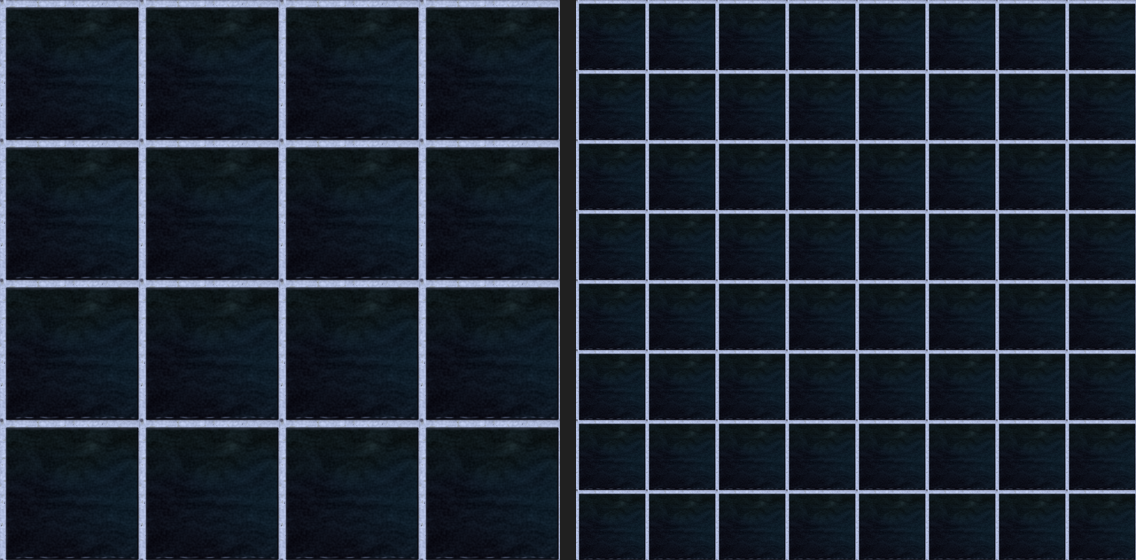
Left: one tile. Right: repeated 2 by 2.
This texture is drawn by a Shadertoy shader. Its source:

```glsl
#define REPEATS 4.0
#define TILE_HALF 0.474
#define TILE_CENTER vec2(0.516, 0.474)
#define CORNER 0.012
#define GRAIN 0.035
#define RIPPLE 0.055
#define GLAZE_DARK vec3(0.045, 0.053, 0.092)
#define GLAZE_BLUE vec3(0.055, 0.118, 0.165)
#define GLAZE_GREEN vec3(0.052, 0.086, 0.098)
#define GROUT_LIGHT vec3(0.70, 0.75, 0.885)
#define GROUT_SHADE vec3(0.58, 0.62, 0.74)
#define RIM_LIGHT vec3(0.40, 0.44, 0.56)

vec2 gradientAt(vec2 corner, vec2 period) {
    corner = mod(corner, period);
    float h = fract(sin(dot(corner, vec2(127.1, 311.7))) * 4375.85);
    return vec2(cos(6.2832 * h), sin(6.2832 * h));
}

// Gradient noise that wraps once per tile
float noise(vec2 cell, vec2 period) {
    vec2 p = cell * period, i = floor(p), f = p - i;
    vec2 s = f * f * f * (f * (f * 6.0 - 15.0) + 10.0);
    vec2 e = vec2(1.0, 0.0);
    float a = dot(gradientAt(i, period), f);
    float b = dot(gradientAt(i + e.xy, period), f - e.xy);
    float c = dot(gradientAt(i + e.yx, period), f - e.yx);
    float d = dot(gradientAt(i + e.xx, period), f - e.xx);
    return mix(mix(a, b, s.x), mix(c, d, s.x), s.y);
}

float roundedBox(vec2 p, vec2 halfSize, float radius) {
    vec2 q = abs(p) - halfSize + radius;
    return length(max(q, 0.0)) + min(max(q.x, q.y), 0.0) - radius;
}

float line(float x, float center, float width, float aa) {
    return 1.0 - smoothstep(width - aa, width + aa, abs(x - center));
}

vec3 glaze(vec2 cell, vec2 p, float grain, float aa) {
    // Broad colour drift: green above, blue at the right, dark lower left
    float drift = noise(cell, vec2(3.0, 5.0));
    float blue = smoothstep(-0.45, 0.4, p.x * 0.65 + p.y * 0.55 + 0.3 * drift);
    vec3 color = mix(GLAZE_DARK, GLAZE_BLUE, blue);
    color = mix(color, GLAZE_GREEN, smoothstep(0.02, 0.42, p.y + 0.25 * drift));

    // Uneven, wavy surface
    vec2 warp = vec2(noise(cell, vec2(4.0)), noise(cell + 0.37, vec2(5.0)));
    vec2 bent = cell + 0.12 * warp;
    float wave = noise(bent, vec2(4.0, 15.0)) + 0.6 * noise(bent, vec2(11.0, 27.0));
    color += RIPPLE * wave * vec3(0.5, 0.8, 1.0);
    color += GRAIN * grain * vec3(0.8, 0.95, 1.1);

    // Pale smudge near the top
    float smudge = exp(-dot((p - vec2(0.14, 0.37)) * vec2(8.0, 17.0),
                            (p - vec2(0.14, 0.37)) * vec2(8.0, 17.0)));
    color += smudge * max(0.0, 0.4 + wave) * vec3(0.05, 0.06, 0.05);

    // Lit upper and left edges, shaded lower and right edges
    float wobble = 0.008 * noise(cell, vec2(13.0));
    float lit = smoothstep(0.026, 0.0, TILE_HALF - p.y + wobble);
    lit = max(lit, 0.7 * smoothstep(0.018, 0.0, TILE_HALF + p.x + wobble));
    color = mix(color, RIM_LIGHT * 0.55, 0.75 * lit);
    float shade = smoothstep(0.016, 0.004, min(TILE_HALF - p.x, TILE_HALF + p.y));
    color = mix(color, vec3(0.03, 0.03, 0.05), shade);

    // Broken glint along the bottom
    float broken = smoothstep(-0.25, 0.25, noise(cell, vec2(17.0, 3.0)));
    float glint = line(p.y, 0.019 - TILE_HALF + wobble, 0.004, aa);
    glint *= broken * smoothstep(TILE_HALF - 0.01, TILE_HALF - 0.05, abs(p.x));
    return mix(color, RIM_LIGHT, 0.65 * glint);
}

vec3 grout(vec2 cell, vec2 p, float grain) {
    // Position across each joint, 0 to 1
    vec2 across = (fract(p) - TILE_HALF) / (1.0 - 2.0 * TILE_HALF);
    float vertical = step(TILE_HALF, abs(p.x));
    float shade = mix(smoothstep(0.45, 1.0, across.y),
                      smoothstep(0.4, 0.0, across.x), vertical);
    vec3 color = mix(GROUT_LIGHT, GROUT_SHADE, 0.8 * shade);
    color += 0.09 * grain + 0.07 * noise(cell, vec2(19.0));

    // Worn grey patches and small pits
    float wear = smoothstep(0.2, 0.5, noise(cell, vec2(31.0)));
    color = mix(color, vec3(0.58, 0.61, 0.62), 0.6 * wear);
    float pit = smoothstep(0.42, 0.6, noise(cell + 0.21, vec2(43.0)));
    float crossing = smoothstep(0.4, 0.1, length(across - vec2(0.4, 0.95)));
    return mix(color, vec3(0.25, 0.25, 0.33), max(0.5 * pit, 0.75 * crossing));
}

void mainImage(out vec4 fragColor, in vec2 fragCoord) {
    vec2 cell = REPEATS * fragCoord / iResolution.xy;
    float aa = REPEATS / min(iResolution.x, iResolution.y);
    vec2 p = fract(cell - TILE_CENTER + 0.5) - 0.5;
    float grain = noise(cell, vec2(61.0)) + 0.7 * noise(cell, vec2(37.0, 53.0));

    // Tile laid over the joints
    float edge = roundedBox(p, vec2(TILE_HALF), CORNER);
    float tile = 1.0 - smoothstep(-aa, aa, edge);
    vec3 color = mix(grout(cell, p, grain), glaze(cell, p, grain, aa), tile);
    fragColor = vec4(clamp(color, 0.0, 1.0), 1.0);
}
```
